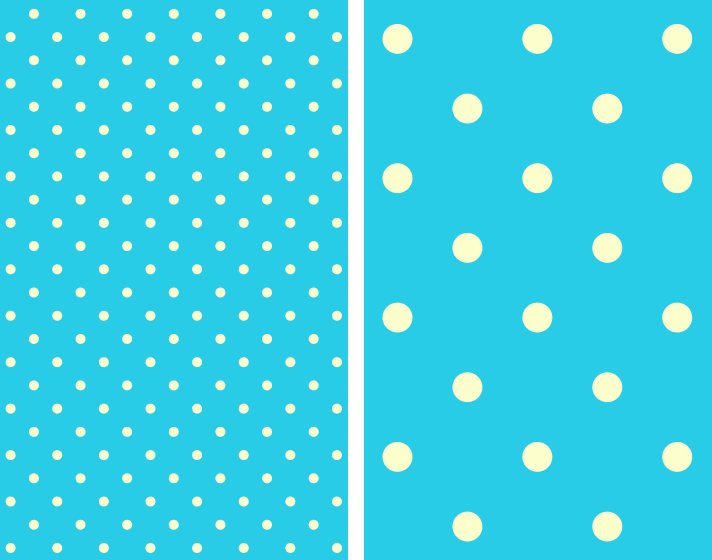
Left: the whole. Right: its middle third, enlarged.
A Shadertoy shader for this pattern:

```glsl
// Small cream polka dots in a staggered grid on a flat turquoise ground.

#define REPEATS vec2(7.464, 12.057)   // grid cells across and down
#define FIRST_DOT vec2(0.2274, 0.259) // lower left dot centre, in cells
#define DOT_RADIUS 0.107              // in cells
#define GROUND vec3(0.162, 0.800, 0.902)
#define CREAM vec3(0.990, 1.000, 0.800)

// Signed distance to the nearest dot of a square lattice with unit spacing.
float latticeDots(vec2 p) {
    return length(fract(p + 0.5) - 0.5) - DOT_RADIUS;
}

void mainImage(out vec4 fragColor, in vec2 fragCoord) {
    vec2 cell = fragCoord / iResolution.xy * REPEATS - FIRST_DOT;

    // Two lattices, the second shifted by half a cell each way
    float dots = min(latticeDots(cell), latticeDots(cell - 0.5));

    // Edge smoothed over one pixel
    float pixel = REPEATS.y / iResolution.y;
    float coverage = clamp(0.5 - dots / pixel, 0.0, 1.0);

    fragColor = vec4(mix(GROUND, CREAM, coverage), 1.0);
}
```
